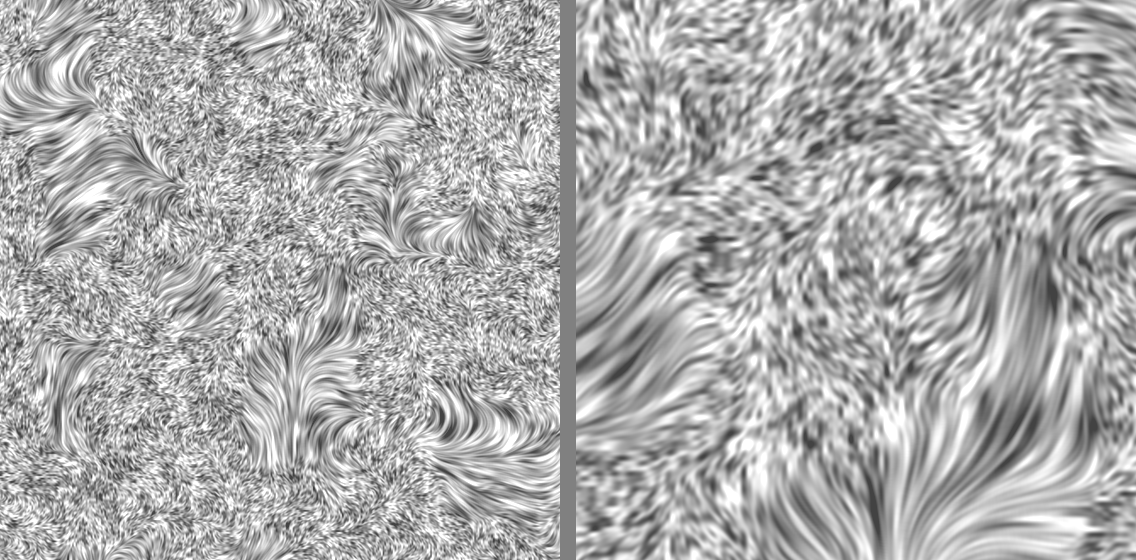
Left: the whole. Right: its middle third, enlarged.
Give the GLSL for this texture, as a Shadertoy shader.

```glsl
// Grey silky turbulence: value noise is smeared along a curling direction field.
// Long smears make combed, bending strands in scattered patches; short smears
// make the rough, slightly brushed grain between them. A soft mottle shades both.

const float TAU = 6.2831853;

// Tone
const float MEAN_GREY = 0.685;
const float CONTRAST = 0.76;
const float DARKEST = 0.26;
const float MOTTLE_FREQ = 34.0;
const float MOTTLE_WEIGHT = 0.32;

// Direction field
const float BEND_FREQ = 6.5;
const float BEND_TURNS = 0.95;
const float RUFFLE_FREQ = 22.0;
const float RUFFLE_TURNS = 0.40;

// Patches of combed strands
const float PATCH_FREQ = 8.5;
const float PATCH_EDGE_FREQ = 30.0;
const float PATCH_RAGGEDNESS = 0.28;
const vec2 PATCH_LIMITS = vec2(0.48, 0.80);

// Layers: cell frequency, then half length and weight as (grain, strands)
const float FINE_FREQ = 330.0;
const vec2 FINE_REACH = vec2(0.0052, 0.022);
const vec2 FINE_WEIGHT = vec2(0.92, 0.55);
const float BROAD_FREQ = 150.0;
const vec2 BROAD_REACH = vec2(0.010, 0.050);
const vec2 BROAD_WEIGHT = vec2(0.40, 0.82);

const int STEPS = 10;

// Integer hash of a lattice cell, 0 to 1
float hash(vec2 cell) {
    uvec2 q = uvec2(ivec2(cell)) * uvec2(1597u, 3571u);
    uint h = (q.x ^ (q.y << 8)) * 747797u + q.y;
    h = (h ^ (h >> 15)) * 739397u;
    h = (h ^ (h >> 13)) * 973757u;
    h ^= h >> 16;
    return float(h & 65535u) / 65535.0;
}

float valueNoise(vec2 p) {
    vec2 cell = floor(p);
    vec2 f = p - cell;
    f = f * f * (3.0 - 2.0 * f);
    float low = mix(hash(cell), hash(cell + vec2(1, 0)), f.x);
    float high = mix(hash(cell + vec2(0, 1)), hash(cell + vec2(1, 1)), f.x);
    return mix(low, high, f.y);
}

// Unit direction of the strands; the grain has a more ruffled field
vec2 flowDirection(vec2 p, float strands) {
    float turns = BEND_TURNS * valueNoise(p * BEND_FREQ + 31.0);
    float ruffle = valueNoise(p * RUFFLE_FREQ + 77.0) - 0.5;
    turns += RUFFLE_TURNS * (1.0 - 0.85 * strands) * ruffle;
    return vec2(cos(turns * TAU), sin(turns * TAU));
}

// Zero-mean noise smeared both ways along the flow, with even contrast
float smearedNoise(vec2 start, float freq, float reach, float strands) {
    float stride = reach / float(STEPS);
    float sum = valueNoise(start * freq + 200.0) - 0.5;
    float total = 1.0;
    for (int side = -1; side <= 1; side += 2) {
        vec2 p = start;
        for (int i = 1; i < STEPS; i++) {
            p += float(side) * stride * flowDirection(p, strands);
            float weight = 0.5 + 0.5 * cos(0.5 * TAU * float(i) / float(STEPS));
            sum += weight * (valueNoise(p * freq + 200.0) - 0.5);
            total += weight;
        }
    }
    return sum / total * sqrt(reach * freq);
}

// 0 in the grain, 1 in the combed patches
float strandMask(vec2 p) {
    float patches = valueNoise(p * PATCH_FREQ + 11.0);
    float edge = valueNoise(p * PATCH_EDGE_FREQ + 53.0) - 0.5;
    return smoothstep(PATCH_LIMITS.x, PATCH_LIMITS.y, patches + PATCH_RAGGEDNESS * edge);
}

void mainImage(out vec4 fragColor, in vec2 fragCoord) {
    vec2 uv = fragCoord / min(iResolution.x, iResolution.y);
    float strands = strandMask(uv);

    // Reach and weight of both layers follow the mask
    float fineReach = mix(FINE_REACH.x, FINE_REACH.y, strands);
    float broadReach = mix(BROAD_REACH.x, BROAD_REACH.y, strands);
    float fine = smearedNoise(uv, FINE_FREQ, fineReach, strands);
    float broad = smearedNoise(uv, BROAD_FREQ, broadReach, strands);
    float mottle = valueNoise(uv * MOTTLE_FREQ + 91.0) - 0.5;

    float relief = fine * mix(FINE_WEIGHT.x, FINE_WEIGHT.y, strands)
                 + broad * mix(BROAD_WEIGHT.x, BROAD_WEIGHT.y, strands)
                 + mottle * MOTTLE_WEIGHT;
    float grey = clamp(MEAN_GREY + CONTRAST * relief, DARKEST, 1.0);
    fragColor = vec4(vec3(grey), 1.0);
}
```
